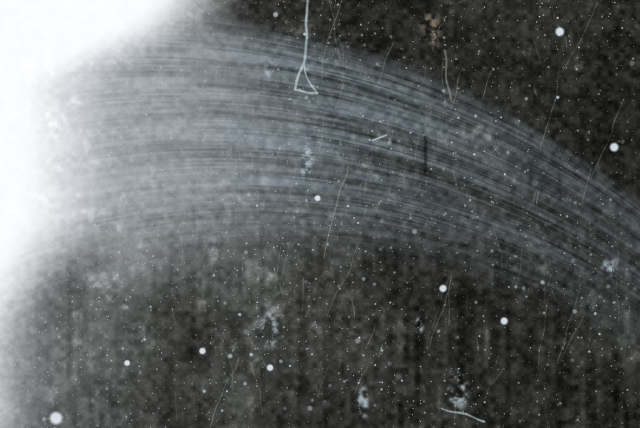
Give the GLSL for this texture, as a Shadertoy shader.

```glsl
// Dusty, scratched window pane with a curved wiped band and bright haze at the upper left.

float hash(vec2 p) {
    return fract(sin(dot(p, vec2(127.1, 311.7))) * 43758.5453);
}

float noise(vec2 p) {
    vec2 i = floor(p), f = fract(p);
    f = f * f * (3.0 - 2.0 * f);
    return mix(mix(hash(i), hash(i + vec2(1, 0)), f.x),
               mix(hash(i + vec2(0, 1)), hash(i + vec2(1, 1)), f.x), f.y);
}

float fbm(vec2 p) {
    float sum = 0.0, amp = 0.5;
    for (int i = 0; i < 4; i++) {
        sum += amp * noise(p);
        p = p * 2.03 + 17.0;
        amp *= 0.5;
    }
    return sum;
}

float fall(float a, float b, float x) { return 1.0 - smoothstep(a, b, x); }

// Soft capsule from a to b
float stroke(vec2 p, vec2 a, vec2 b, float width) {
    vec2 d = b - a;
    float t = clamp(dot(p - a, d) / dot(d, d), 0.0, 1.0);
    float aa = 1.0 / iResolution.y;
    return fall(width - aa, width + aa, length(p - a - d * t));
}

// One speck per grid cell, kept inside its cell
float dust(vec2 p, float cells, float density, float seed) {
    vec2 id = floor(p * cells) + seed;
    float size = mix(0.04, 0.13, pow(hash(id + 3.1), 3.0));
    vec2 d = fract(p * cells) - 0.25 - 0.5 * vec2(hash(id + 5.7), hash(id + 9.2));
    float aa = cells / iResolution.y;
    float speck = fall(size * 0.5 - aa * 0.3, size + aa * 0.7, length(d));
    return speck * step(hash(id), density) * mix(0.15, 0.9, hash(id + 7.3));
}

void mainImage(out vec4 fragColor, in vec2 fragCoord) {
    vec2 p = fragCoord / iResolution.y;
    float grime = fbm(p * vec2(7, 5)), grain = fbm(p * 75.0);

    // Dark glass with vertical runs of dirt
    vec3 col = mix(vec3(0.10, 0.10, 0.09), vec3(0.23, 0.235, 0.22), grime);
    col += vec3(0.20, 0.21, 0.215) * fall(0.25, 1.1, p.x) * fall(0.35, 0.8, p.y) * grime;
    col += 0.09 * (noise(p * vec2(80, 5)) - 0.4) * fall(0.3, 0.7, p.y);

    // Wiped band: arcs fanned between an inner and an outer edge
    vec2 arc = p - vec2(0.246, -1.075);
    float radius = length(arc), inner = 1.40 + 0.25 * p.x;
    float band = smoothstep(inner - 0.09, inner + 0.16, radius) * fall(2.0, 2.07, radius);
    float lane = (radius - inner) / (2.04 - inner), turn = atan(arc.x, arc.y);
    float streak = 0.30 * noise(vec2(lane * 22.0, turn * 5.0))
                 + 0.35 * noise(vec2(lane * 55.0, turn * 8.0))
                 + 0.35 * noise(vec2(lane * 115.0, turn * 14.0));
    band *= mix(0.85, 0.45, smoothstep(0.6, 1.45, p.x));
    col = mix(col, vec3(0.41, 0.45, 0.475), band * clamp(2.1 * streak - 0.2, 0.0, 1.3));

    // Grey haze, then the white glow with its bent edge
    float haze = 1.15 * fall(0.0, 0.98, p.x + 0.1 * grime);
    haze *= smoothstep(0.28, 0.64, p.y + 0.12 * grime);
    haze *= fall(0.40, 0.66, p.x - 0.75 * (1.0 - p.y));
    haze = max(haze, 0.95 * fall(0.3, 0.58, p.x) * smoothstep(0.68, 0.95, p.y));
    haze = max(haze, 0.85 * exp(-p.x * 7.5));
    haze = min(haze * (0.85 + 0.3 * streak), 1.0);
    col = mix(col, vec3(0.70, 0.72, 0.74), haze);
    float edge = 0.17 + 0.30 * smoothstep(0.78, 1.02, p.y) - 0.20 * fall(0.14, 0.55, p.y);
    float glow = fall(edge - 0.14, edge + 0.12, p.x + 0.03 * (grime - 0.5));
    col = mix(col, vec3(0.985, 0.99, 1.0), glow);
    float clear = 1.0 - 0.9 * max(glow, 0.6 * haze);

    // Fine grit and mottled residue
    col += 0.24 * (grain - 0.47) * clear;
    float residue = smoothstep(0.54, 0.8, fbm(p * vec2(34, 26) + 9.0));
    col += 0.30 * residue * grain * clear * smoothstep(0.2, 0.7, grime);

    // Scattered hairline scratches, mostly upright
    vec2 bent = p + 0.012 * (vec2(noise(p * 22.0), noise(p * 22.0 + 40.0)) - 0.5);
    float scratch = 0.0;
    for (float k = 0.0; k < 110.0; k++) {
        vec2 a = vec2(0.35 + 1.1 * hash(vec2(k, 1)), 0.9 * hash(vec2(k, 2)));
        float lean = 0.9 * (hash(vec2(k, 3)) - 0.4);
        float len = 0.03 + 0.17 * pow(hash(vec2(k, 4)), 2.0);
        float line = stroke(bent, a, a + len * vec2(sin(lean), cos(lean)), 0.0006);
        scratch = max(scratch, line * (0.15 + 0.5 * hash(vec2(k, 5))));
    }
    col = mix(col, vec3(0.66, 0.67, 0.64), scratch * (0.1 + 1.3 * grain) * clear);

    // Smudges: centre and half-size, broken up by grain
    vec4 smudges[7] = vec4[7](
        vec4(0.72, 0.63, 0.018, 0.075), vec4(0.98, 0.24, 0.012, 0.024),
        vec4(0.85, 0.06, 0.016, 0.04), vec4(1.07, 0.09, 0.025, 0.055),
        vec4(0.63, 0.23, 0.03, 0.05), vec4(1.425, 0.375, 0.02, 0.025),
        vec4(0.627, 0.84, 0.011, 0.023));
    for (int i = 0; i < 7; i++) {
        float d = length((bent - smudges[i].xy) / smudges[i].zw);
        float cover = fall(0.5, 1.2, d) * smoothstep(0.32, 0.75, grain);
        col = mix(col, vec3(0.68, 0.75, 0.79), cover * 0.85);
    }
    float brown = fall(0.3, 1.2, length((bent - vec2(1.01, 0.93)) / vec2(0.03, 0.05)));
    col = mix(col, vec3(0.55, 0.50, 0.43), brown * smoothstep(0.3, 0.7, grain) * 0.8);

    // Forked drip, fibres and a dark nick
    vec2 fork = vec2(0.707, 0.85), left = vec2(0.69, 0.79), right = vec2(0.743, 0.787);
    float drip = stroke(bent, vec2(0.724, 1), fork, 0.003);
    drip = max(drip, stroke(bent, fork, left, 0.003));
    drip = max(drip, stroke(bent, fork, right, 0.002));
    drip = max(drip, stroke(bent, left, right, 0.003));
    drip = max(drip, stroke(bent, vec2(1.03, 0.047), vec2(1.13, 0.015), 0.002));
    drip = max(drip, stroke(p, vec2(0.87, 0.672), vec2(0.902, 0.684), 0.002));
    col = mix(col, vec3(0.73, 0.80, 0.82), drip * (0.45 + 0.6 * grain));
    float fibre = stroke(bent, vec2(0.81, 0.61), vec2(0.755, 0.4), 0.001);
    fibre = max(fibre, stroke(bent, vec2(1.035, 0.88), vec2(1.05, 0.77), 0.002));
    col = mix(col, vec3(0.65, 0.64, 0.60), fibre * 0.55);
    col *= 1.0 - 0.4 * stroke(p, vec2(0.994, 0.68), vec2(0.994, 0.6), 0.004);

    // Clumped dust, then the brightest droplets
    float specks = 0.3 * dust(p, 11.0, 0.35, 20.0);
    for (float k = 0.0; k < 4.0; k++)
        specks = max(specks, dust(p + 0.037 * k, 16.0 * pow(1.6, k), 0.35, 31.0 * k));
    col = mix(col, vec3(0.8, 0.85, 0.88), specks * clear * min(0.2 + 1.4 * grime, 1.0));
    vec3 drops[9] = vec3[9](
        vec3(0.131, 0.023, 0.017), vec3(1.435, 0.656, 0.012), vec3(0.631, 0.141, 0.009),
        vec3(0.473, 0.18, 0.009), vec3(0.297, 0.152, 0.008), vec3(1.178, 0.25, 0.01),
        vec3(1.035, 0.326, 0.01), vec3(0.742, 0.537, 0.008), vec3(1.308, 0.926, 0.012));
    for (int i = 0; i < 9; i++) {
        float d = length(p - drops[i].xy) / drops[i].z;
        col = mix(col, vec3(0.90, 0.93, 0.97), fall(0.5, 1.15, d) * 0.9);
    }
    fragColor = vec4(clamp(col, 0.0, 1.0), 1.0);
}
```
